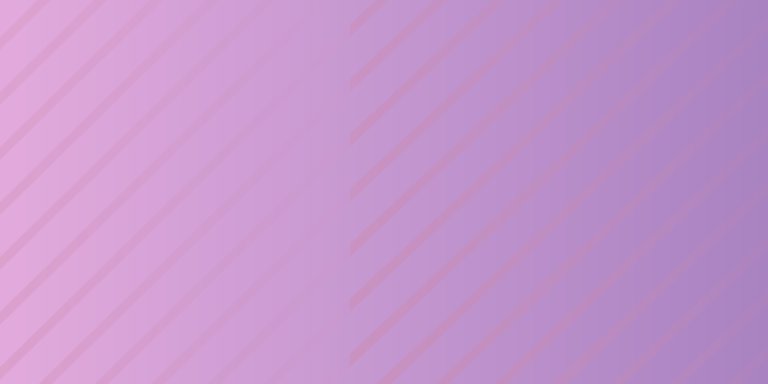
This background is drawn by a WebGL 1 fragment shader. Its source:

```glsl
precision highp float;
// Diagonal pink stripes over a horizontal pink-to-violet gradient.
// Two panels share one stripe field; in each panel the stripes
// start strong at the left side and fade out toward the right.

uniform vec2 u_resolution;

// Lengths are in canvas heights, so the canvas is 2 wide and 1 high.
const float SEAM_X = 0.911;
const float STRIPE_PERIOD = 0.1432;
const float STRIPE_DUTY = 0.235;
const float STRIPE_ANCHOR = 0.7956;
const float BAND_COUNT = 44.0;

const vec3 PINK = vec3(0.888, 0.668, 0.864);
const vec3 ORCHID = vec3(0.770, 0.592, 0.815);
const vec3 VIOLET = vec3(0.662, 0.510, 0.755);
const vec3 ROSE = vec3(0.800, 0.540, 0.670);

// Three-stop gradient for t from 0 to 1.
vec3 gradient(float t) {
  vec3 leftHalf = mix(PINK, ORCHID, clamp(t * 2.0, 0.0, 1.0));
  return mix(leftHalf, VIOLET, clamp(t * 2.0 - 1.0, 0.0, 1.0));
}

// Rounds t into soft-edged steps for faint vertical banding.
float softSteps(float t, float count) {
  float s = t * count;
  return (floor(s) + smoothstep(0.2, 0.8, fract(s))) / count;
}

// Coverage of a repeating stripe centred on whole numbers of phase.
float stripe(float phase, float duty, float blur) {
  float d = abs(fract(phase + 0.5) - 0.5) - 0.5 * duty;
  return 1.0 - smoothstep(-blur, blur, d);
}

// Vertical stripe phase; the slope eases slightly beyond the seam.
float stripePhase(vec2 p) {
  float slope = p.x < SEAM_X ? 0.98 : 0.94;
  float drop = 1.0 - p.y + slope * (p.x - SEAM_X);
  return (drop - STRIPE_ANCHOR) / STRIPE_PERIOD;
}

// Strength that falls from one side of a panel to the other.
float panelFade(float x, float start, float end, float strong, float weak) {
  return mix(strong, weak, clamp((x - start) / (end - start), 0.0, 1.0));
}

void main() {
  vec2 p = gl_FragCoord.xy / u_resolution.y;
  float width = u_resolution.x / u_resolution.y;
  float pixel = 1.0 / u_resolution.y;

  // Background
  vec3 color = gradient(softSteps(p.x / width, BAND_COUNT));

  // Stripe strength, with an antialiased step at the seam
  float leftFade = panelFade(p.x, 0.0, SEAM_X, 0.32, 0.05);
  float rightFade = panelFade(p.x, SEAM_X, width, 0.45, 0.12);
  float side = smoothstep(-pixel, pixel, p.x - SEAM_X);
  float strength = mix(leftFade, rightFade, side) * mix(1.05, 0.75, p.y);

  // Stripes
  float blur = 0.015 + 0.7 * pixel / STRIPE_PERIOD;
  float coverage = stripe(stripePhase(p), STRIPE_DUTY, blur);
  color = mix(color, ROSE, coverage * strength);

  gl_FragColor = vec4(color, 1.0);
}
```
